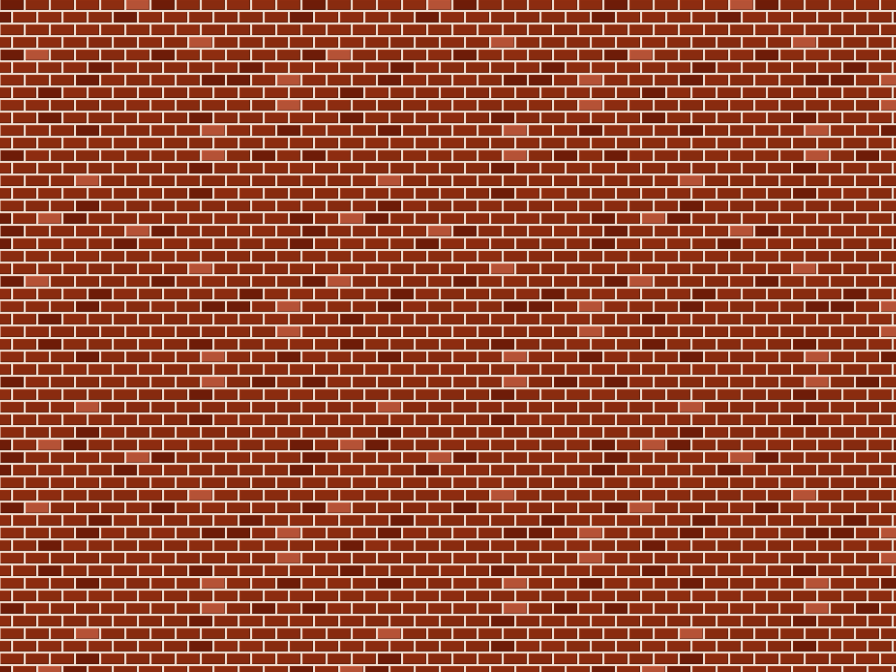
A WebGL 2 fragment shader for this texture:

```glsl
#version 300 es
precision highp float;
// Running-bond brick wall with pale mortar and scattered light and dark bricks.

uniform vec2 u_resolution;
out vec4 outColor;

const float ROWS = 53.42;               // brick rows over the canvas height
const vec2 WALL_SHIFT = vec2(0.04, 0.13);
const vec2 TILE = vec2(12.0, 18.0);     // bricks before the accents repeat
const vec2 BRICK = vec2(2.0, 1.0);      // brick pitch, in row heights
const float JOINT = 0.16;               // mortar width, in row heights
const float CORNER = 0.05;
const float BEVEL = 0.07;

const vec3 MORTAR = vec3(0.94, 0.87, 0.82);
const vec3 CLAY = vec3(0.54, 0.17, 0.06);
const vec3 DARK_CLAY = vec3(0.43, 0.11, 0.03);
const vec3 LIGHT_CLAY = vec3(0.71, 0.32, 0.21);

float hash(vec2 p) {
  return fract(sin(dot(p, vec2(127.1, 311.7))) * 43758.5453);
}

// Distance to a rounded box centred on the origin.
float roundedBox(vec2 p, vec2 halfSize, float radius) {
  vec2 q = abs(p) - halfSize + radius;
  return length(max(q, 0.0)) + min(max(q.x, q.y), 0.0) - radius;
}

// Share of a pixel that lies inside the shape.
float coverage(float dist, float pixel) {
  return clamp(0.5 - dist / pixel, 0.0, 1.0);
}

// One brick in every block of bricks is an accent, at a random place.
bool isAccent(vec2 cell, vec2 block, float seed) {
  vec2 id = floor(cell / block) + seed;
  vec2 chosen = floor(block * vec2(hash(id), hash(id + 17.3)));
  return all(lessThan(abs(mod(cell, block) - chosen), vec2(0.5)));
}

vec3 clayColor(vec2 cell) {
  vec3 clay = CLAY * mix(0.97, 1.03, hash(cell + 5.0));
  if (isAccent(cell, vec2(3.0, 3.0), 3.0)) clay = DARK_CLAY;
  if (isAccent(cell, vec2(12.0, 2.0), 41.0)) clay = LIGHT_CLAY;
  return clay;
}

// Clay face with a lit upper left edge and a shaded lower right edge.
vec3 brickColor(vec2 p, vec2 halfSize, vec3 clay, float pixel) {
  float unshaded = coverage(roundedBox(p + BEVEL, halfSize, CORNER), pixel);
  float unlit = coverage(roundedBox(p - BEVEL, halfSize, CORNER), pixel);
  vec3 color = mix(clay * 1.12, clay, unlit);
  return mix(clay * 0.68, color, unshaded);
}

void main() {
  // Wall coordinates in row heights, with y running down from the top.
  vec2 uv = gl_FragCoord.xy / u_resolution.y;
  vec2 wall = vec2(uv.x, 1.0 - uv.y) * ROWS + WALL_SHIFT;
  float pixel = ROWS / u_resolution.y;

  // Every second row is shifted by half a brick.
  vec2 grid = wall / BRICK;
  grid.x -= 0.5 * mod(floor(grid.y), 2.0);
  vec2 cell = mod(floor(grid), TILE);
  vec2 p = (fract(grid) - 0.5) * BRICK;

  vec2 halfSize = 0.5 * (BRICK - JOINT);
  vec3 brick = brickColor(p, halfSize, clayColor(cell), pixel);
  float inside = coverage(roundedBox(p, halfSize, CORNER), pixel);
  outColor = vec4(mix(MORTAR, brick, inside), 1.0);
}
```
